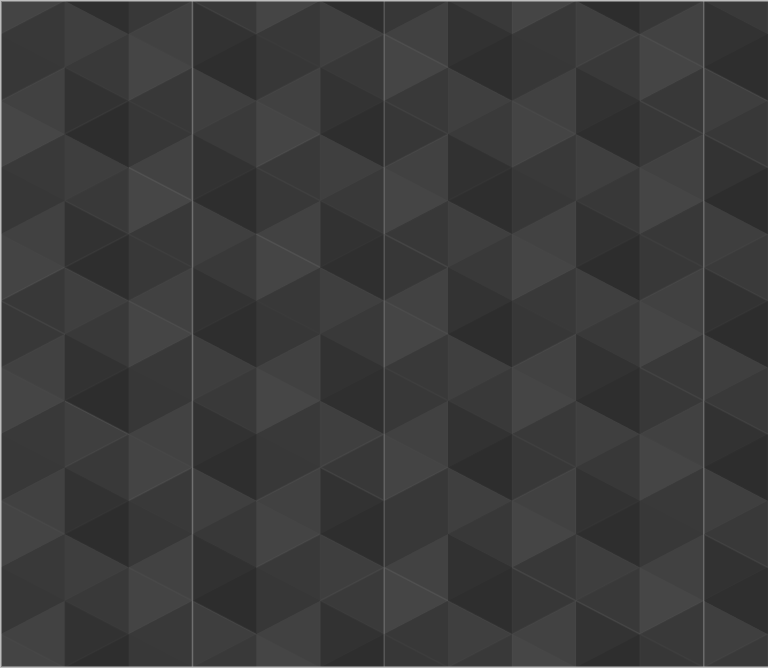
Reproduce this pattern procedurally as a Shadertoy shader.

```glsl
// Dark isometric cubes on a triangle grid, each facet a flat grey shade.
// Columns are folded onto one cube cell, whose six facets and two gap triangles
// are picked by slope tests; faint random seams and a pale rim go on top.

const float ROWS_PITCH   = 0.0998;   // triangle side, in canvas heights
const float COLUMN_PITCH = 0.09567;  // triangle width, in canvas heights
const float HAIRLINE     = 0.00224;  // seam and rim width
const vec4  LEFT_SHADES  = vec4(0.224, 0.196, 0.180, 0.246); // top, side, bottom, gap
const vec4  RIGHT_SHADES = vec4(0.270, 0.222, 0.217, 0.256);
const vec3  BRIGHT_SEAMS = vec3(3.0, 6.0, 11.0);  // column edges that show
const vec3  SEAM_GAIN    = vec3(0.20, 0.14, 0.18);
const float FACET_JITTER = 0.006;
const float SLOPE_SEAM   = 0.06;     // strongest sloped seam
const float COLUMN_SEAM  = 0.012;    // ordinary vertical seam
const float RIM_SHADE    = 0.74;
const int   SAMPLES      = 3;        // antialiasing samples per axis

float hash(vec2 p) {
    return fract(sin(dot(p, vec2(127.1, 311.7))) * 43758.5453);
}

// Canvas position to grid: x counts columns, y counts triangle sides downward.
vec2 toGrid(vec2 p) {
    return vec2((p.x - 0.5 * HAIRLINE) / COLUMN_PITCH,
                (1.0 - p.y - 0.5 * HAIRLINE) / ROWS_PITCH);
}

// The two families of sloped grid lines lie at whole numbers.
vec2 slopeCoords(vec2 g) {
    return vec2(g.y - 0.5 * g.x, g.y + 0.5 * g.x) + 0.5;
}

float facetShade(vec2 g) {
    // Fold onto one cube centred on an even column edge
    float cube = floor((g.x + 1.0) * 0.5);
    float s = g.x - 2.0 * cube;
    float t = mod(g.y - cube + 0.5, 2.0) - 1.0;
    float halfSpan = 0.5 * abs(s);
    vec4 shades = s < 0.0 ? LEFT_SHADES : RIGHT_SHADES;

    float shade = t < 0.0 ? shades.x : shades.z;
    if (abs(t) < halfSpan) shade = shades.y;
    if (abs(t) > 1.0 - halfSpan) shade = shades.w;

    vec2 id = floor(slopeCoords(g));
    float variation = hash(id + 17.0 * floor(g.x)) - 0.5;
    return shade + FACET_JITTER * variation;
}

float lineCoverage(float dist, float pixel) {
    return clamp((0.5 * HAIRLINE - dist) / pixel + 0.5, 0.0, 1.0);
}

float seamLight(vec2 g, float pixel) {
    // Sloped seams, each edge with its own strength
    vec2 slopes = slopeCoords(g);
    vec2 nearest = floor(slopes + 0.5);
    float steep = 0.5 * ROWS_PITCH / COLUMN_PITCH;
    vec2 dist = abs(slopes - nearest) * ROWS_PITCH / sqrt(1.0 + steep * steep);
    float column = floor(g.x);
    float downStrength = pow(hash(vec2(column, nearest.x)), 3.0);
    float upStrength = pow(hash(vec2(column + 40.0, nearest.y)), 3.0);
    float light = SLOPE_SEAM * max(downStrength * lineCoverage(dist.x, pixel),
                                   0.6 * upStrength * lineCoverage(dist.y, pixel));

    // Vertical seams
    float edge = floor(g.x + 0.5);
    float gain = COLUMN_SEAM * hash(vec2(edge, 5.0));
    for (int i = 0; i < 3; i++) {
        if (abs(edge - BRIGHT_SEAMS[i]) < 0.5) gain = SEAM_GAIN[i];
    }
    return max(light, gain * lineCoverage(abs(g.x - edge) * COLUMN_PITCH, pixel));
}

void mainImage(out vec4 fragColor, in vec2 fragCoord) {
    float pixel = 1.0 / iResolution.y;
    vec2 p = fragCoord * pixel;

    // Facets, averaged over the pixel
    float shade = 0.0;
    for (int j = 0; j < SAMPLES; j++) {
        for (int i = 0; i < SAMPLES; i++) {
            vec2 offset = (vec2(i, j) + 0.5) / float(SAMPLES) - 0.5;
            shade += facetShade(toGrid(p + offset * pixel));
        }
    }
    shade /= float(SAMPLES * SAMPLES);
    shade += seamLight(toGrid(p), pixel);

    // Pale rim on the left, top and bottom
    float rimDist = min(p.x, min(p.y, 1.0 - p.y));
    float rim = clamp((HAIRLINE - rimDist) / pixel + 0.5, 0.0, 1.0);
    shade = mix(shade, RIM_SHADE, rim);

    fragColor = vec4(vec3(shade), 1.0);
}
```
